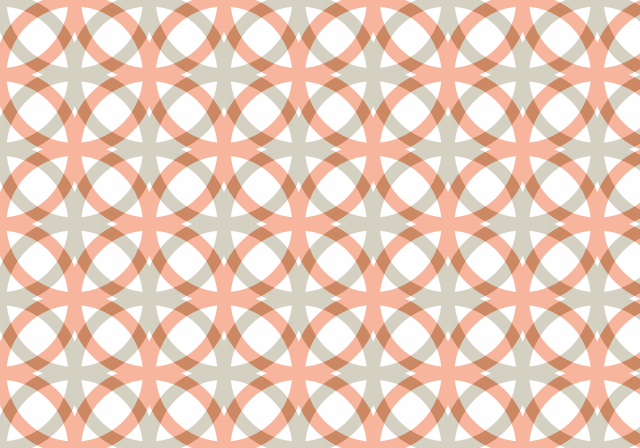
Reproduce this pattern procedurally as a Shadertoy shader.

```glsl
const float ROWS = 6.0;          // lattice cells per canvas height
const float RING_RADIUS = 1.0;   // in cells: each ring meets its neighbours' centres
const float HALF_BAND = 0.087;   // half the ring width, in cells
const vec3 PAPER = vec3(1.00, 0.995, 0.995);
const vec3 PINK = vec3(0.97, 0.71, 0.62);
const vec3 STONE = vec3(0.83, 0.82, 0.76);
const vec3 OVERLAP = vec3(0.80, 0.53, 0.39);

float ringDistance(vec2 p, vec2 centre) {
    return abs(length(p - centre) - RING_RADIUS) - HALF_BAND;
}

// Distances to the nearest ring centred on even (x) and odd (y) lattice nodes
vec2 ringFamilies(vec2 p) {
    vec2 nearest = vec2(1e3);
    vec2 cell = floor(p);
    for (int j = -1; j <= 2; j++) {
        for (int i = -1; i <= 2; i++) {
            vec2 node = cell + vec2(i, j);
            float d = ringDistance(p, node);
            bool isEven = mod(node.x + node.y, 2.0) < 0.5;
            if (isEven) nearest.x = min(nearest.x, d);
            else nearest.y = min(nearest.y, d);
        }
    }
    return nearest;
}

void mainImage(out vec4 fragColor, in vec2 fragCoord) {
    float pixel = ROWS / iResolution.y;
    vec2 p = fragCoord * pixel;

    // Antialiased coverage: x is pink, y is stone
    vec2 ink = clamp(0.5 - ringFamilies(p) / pixel, 0.0, 1.0);

    // Overprint the two families, darkening where they cross
    vec3 withoutStone = mix(PAPER, PINK, ink.x);
    vec3 withStone = mix(STONE, OVERLAP, ink.x);
    fragColor = vec4(mix(withoutStone, withStone, ink.y), 1.0);
}
```
